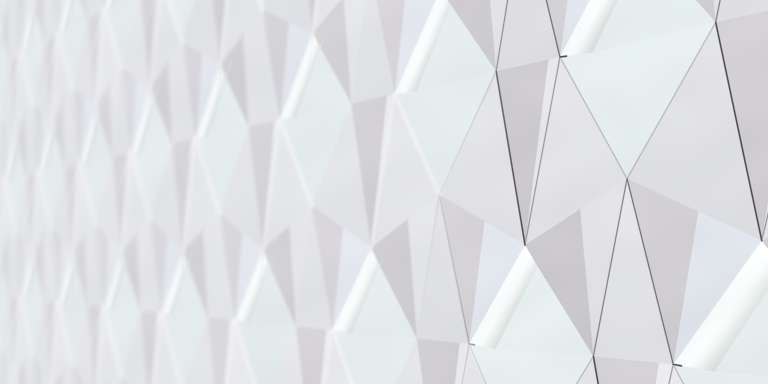
This pattern is drawn by a Shadertoy shader. Its source:

```glsl
// Faceted white wall panels with raised flaps, receding to the left into soft focus
#define VANISH vec2(-0.9245, 0.3203)  // vanishing point of the rows
#define NEAR 0.4197                   // inverse depth at column zero
#define PITCH 0.0925                  // inverse depth per column
#define TIP_ROW 0.223                 // height of row zero
#define ROW_STEP 0.3235               // height between rows
#define DEFOCUS 0.013                 // blur radius at the far end
#define JOINT 0.0016                  // half width of the dark joints
#define WEAR 0.022                    // tone change between repeats
#define PANEL vec3(0.890, 0.893, 0.908)
#define GLASS vec3(0.893, 0.925, 0.928)
#define SHADE vec3(0.812, 0.802, 0.818)
#define FLAP vec3(0.985, 0.995, 0.995)

float hash(vec2 id) {
    return fract(sin(dot(id, vec2(41.3, 289.1))) * 4375.5);
}

// Wall grid to canvas
vec2 project(vec2 g) {
    float depth = 1.0 / (NEAR - PITCH * g.x);
    return VANISH + depth * vec2(1.0, TIP_ROW + ROW_STEP * g.y);
}

// Canvas to wall grid
vec2 unproject(vec2 p) {
    vec2 q = p - VANISH;
    return vec2((NEAR - 1.0 / q.x) / PITCH, (q.y / q.x - TIP_ROW) / ROW_STEP);
}

float lineDist(vec2 p, vec2 a, vec2 b) {
    vec2 e = b - a, q = p - a;
    return (e.x * q.y - e.y * q.x) / length(e);
}

float segmentDist(vec2 p, vec2 a, vec2 b) {
    vec2 e = b - a, q = p - a;
    return length(q - e * clamp(dot(q, e) / dot(e, e), 0.0, 1.0));
}

// Adds a soft triangle to the weighted colour sum
void facet(inout vec4 sum, vec2 p, vec2 a, vec2 b, vec2 c, vec3 tone, float blur) {
    float side = sign(lineDist(c, a, b));
    float d = -min(min(side * lineDist(p, a, b), side * lineDist(p, b, c)), side * lineDist(p, c, a));
    float weight = 1.0 - smoothstep(-blur, blur, d);
    tone += 0.06 * (p.y - (a.y + b.y + c.y) / 3.0);
    sum += weight * vec4(tone, 1.0);
}

float stroke(vec2 p, vec2 a, vec2 b, float halfWidth, float blur) {
    return 1.0 - smoothstep(halfWidth - blur, halfWidth + blur, segmentDist(p, a, b));
}

// One repeat: a folded kite, the folds beside it and the glass with its flap
void panel(inout vec4 sum, inout float ink, inout float glow, vec2 p, vec2 o, float blur) {
    vec2 tip = project(o), left = project(o + vec2(-0.34, 0.0));
    vec2 apex = project(o + vec2(-0.19, 0.57)), foot = project(o + vec2(-0.18, -0.633));
    vec2 peak = project(o + vec2(0.31, -0.43)), right = project(o + vec2(0.66, 0.0));
    vec2 nextFoot = project(o + vec2(0.82, -0.633)), lowLeft = project(o + vec2(0.16, -1.0));
    vec2 lowTip = project(o + vec2(0.5, -1.0)), hinge = project(o + vec2(0.32, 0.367));
    vec2 flapLow = project(o + vec2(0.155, -0.01)), flapHigh = project(o + vec2(0.385, 0.29));
    vec2 foldA = mix(foot, peak, 0.54), foldB = mix(peak, nextFoot, 0.53), foldC = mix(left, tip, 0.82);
    float worn = WEAR * (hash(floor(o * 2.0 + 0.5)) - 0.5);
    vec3 pale = PANEL + worn, grey = SHADE + worn * 1.5, glass = GLASS - worn;

    // Kite
    facet(sum, p, apex, left, tip, pale - 0.008, blur);
    facet(sum, p, left, foldC, foot, grey + 0.01, blur);
    facet(sum, p, foldC, tip, foot, pale + 0.025, blur);
    // Folds
    facet(sum, p, tip, peak, foot, pale + 0.008, blur);
    facet(sum, p, foot, foldA, lowLeft, grey, blur);
    facet(sum, p, foldA, peak, lowLeft, pale + 0.005, blur);
    facet(sum, p, peak, right, nextFoot, pale - 0.004, blur);
    facet(sum, p, peak, foldB, lowTip, grey + 0.025, blur);
    facet(sum, p, foldB, nextFoot, lowTip, pale + vec3(0.0, 0.012, 0.025), blur);
    // Glass
    facet(sum, p, tip, peak, flapLow, glass, blur);
    facet(sum, p, flapLow, peak, right, glass, blur);
    facet(sum, p, flapLow, right, flapHigh, glass, blur);
    // Flap, bright at the hinge and dim at the free edge
    float across = lineDist(p, tip, hinge) / lineDist(flapLow, tip, hinge);
    vec3 flap = mix(FLAP, vec3(0.83, 0.86, 0.85), smoothstep(0.3, 1.15, across));
    facet(sum, p, tip, flapLow, flapHigh, flap, blur);
    facet(sum, p, tip, flapHigh, hinge, flap, blur);

    // Joints and catching edges
    ink = max(ink, stroke(p, left, foot, JOINT * 1.25, blur));
    ink = max(ink, 0.5 * stroke(p, tip, foot, JOINT, blur));
    ink = max(ink, 0.65 * stroke(p, apex, left, JOINT, blur));
    ink = max(ink, 0.75 * stroke(p, apex, tip, JOINT, blur));
    ink = max(ink, 0.3 * stroke(p, tip, peak, JOINT, blur));
    ink = max(ink, 0.3 * stroke(p, peak, right, JOINT, blur));
    ink = max(ink, stroke(p, tip, mix(tip, flapLow, 0.2), JOINT * 1.3, blur));
    glow = max(glow, stroke(p, tip, peak, 0.005, blur + 0.003));
    glow = max(glow, 0.7 * stroke(p, tip, foot, 0.004, blur + 0.003));
}

void mainImage(out vec4 fragColor, in vec2 fragCoord) {
    vec2 p = fragCoord / iResolution.y;
    vec2 grid = unproject(p);
    float far = clamp(1.0 - p.x / 1.25, 0.0, 1.0);
    float blur = 0.8 / iResolution.y + DEFOCUS * far;
    vec4 sum = vec4(0.0);
    float ink = 0.0, glow = 0.0;

    // Staggered rows
    for (int j = 0; j < 2; j++) {
        float row = floor(grid.y) + float(j);
        float shift = fract(0.5 * row);
        for (int i = 0; i < 2; i++) {
            float column = floor(grid.x - shift) + float(i);
            panel(sum, ink, glow, p, vec2(column + shift, row), blur);
        }
    }
    vec3 color = sum.rgb / max(sum.a, 1e-4);
    color = mix(color, vec3(0.98), 0.6 * glow * (1.0 - smoothstep(1.1, 1.35, p.x)));
    color = mix(color, vec3(0.3, 0.28, 0.27), ink * smoothstep(1.05, 1.4, p.x));

    // Faint mottling and distance haze
    color += 0.004 * (sin(p.x * 23.0 + 2.0 * sin(p.y * 17.0)) + sin(p.y * 31.0 - p.x * 11.0));
    color = mix(color, vec3(0.905, 0.915, 0.93), 0.35 * far);
    fragColor = vec4(clamp(color, 0.0, 1.0), 1.0);
}
```
